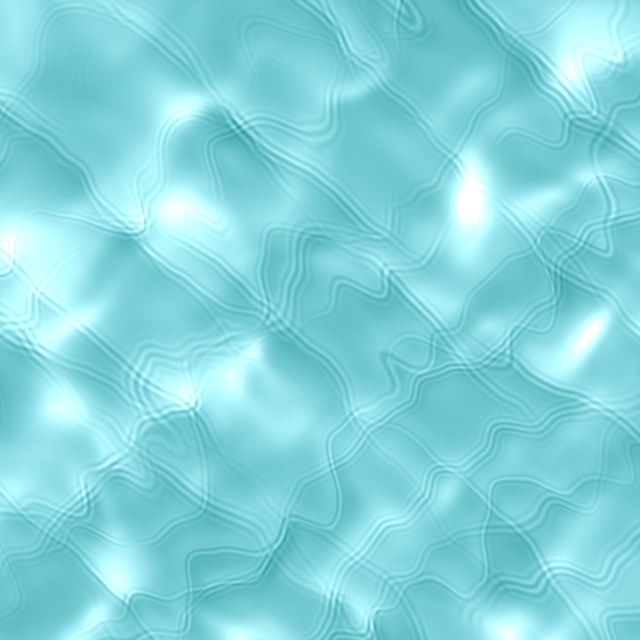
Reproduce this texture procedurally as a WebGL 2 fragment shader.

```glsl
#version 300 es
precision highp float;
// Sunlit turquoise water: soft glints from warped value noise, crossed by
// two families of thin ripples. Each ripple is a displaced stripe whose
// distance drives a short damped wave.

uniform vec2 u_resolution;
out vec4 fragColor;

const float TAU = 6.28319;
const vec3 DEEP = vec3(0.41, 0.76, 0.79);
const vec3 LIGHT_STEP = vec3(0.22, 0.16, 0.16);

float hash(vec2 cell) {
    uvec2 k = uvec2(ivec2(cell) + 4096);
    uint h = k.x * 1597334677u ^ k.y * 3812015801u;
    h = (h ^ (h >> 15)) * 2246822519u;
    h = (h ^ (h >> 13)) * 3266489917u;
    return float((h ^ (h >> 16)) >> 8) / 16777216.0;
}

// Smooth value noise, centred on zero.
float noise(vec2 p) {
    vec2 i = floor(p), f = p - i;
    f = f * f * (3.0 - 2.0 * f);
    float low = mix(hash(i), hash(i + vec2(1, 0)), f.x);
    float high = mix(hash(i + vec2(0, 1)), hash(i + vec2(1, 1)), f.x);
    return mix(low, high, f.y) - 0.5;
}

vec2 rotate(vec2 p, float angle) {
    float c = cos(angle), s = sin(angle);
    return vec2(c * p.x + s * p.y, c * p.y - s * p.x);
}

// Broad light and shade, roughly normal with unit deviation.
float swell(vec2 p) {
    vec2 bend = vec2(noise(p * 9.0 + 31.0), noise(p * 9.0 + 57.0));
    vec2 q = p + 0.07 * bend;
    return 3.6 * noise(rotate(q, 0.5) * vec2(9.0, 11.5) + 11.0)
         + 1.5 * noise(rotate(q, 0.2) * 4.3 + 23.0)
         + 2.1 * noise(rotate(q, 0.75) * vec2(9.0, 22.0) + 71.0)
         + 1.8 * noise(rotate(q, -0.6) * vec2(8.0, 24.0) + 93.0);
}

// Profile across one ripple: a damped wave plus a soft tilt in shade.
float rippleProfile(float d, float width, float shift) {
    float wave = exp(-pow(d / width, 2.0)) * cos(TAU * d / 0.0128 + shift);
    float tilt = d / 0.024 * exp(-pow(d / 0.024, 2.0));
    return 0.36 * wave + 0.4 * tilt;
}

// One set of ripples running along an angle. Displacement varies faster
// along the ripple than across it, so lines zigzag without closing up.
float ripples(vec2 p, float angle, float count, float wiggle, float seed) {
    vec2 q = rotate(p, angle);
    float rise = 0.19 * noise(q * 2.4 + seed)
               + wiggle * noise(q * vec2(10.0, 4.0) + seed * 1.7)
               + 0.38 * wiggle * noise(q * vec2(25.0, 7.0) + seed * 2.3);
    float phase = (q.y + rise) * count;
    float slope = length(vec2(dFdx(phase), dFdy(phase))) * u_resolution.y;
    float u = fract(phase) - 0.5;
    float d = u / mix(count, slope, 0.5);
    vec2 id = vec2(floor(phase), seed);
    float shift = TAU * hash(id);
    float width = mix(0.008, 0.020, hash(id + 40.0));
    float mask = smoothstep(-0.3, 0.2, noise(p * 3.8 + seed * 3.1));
    float edge = 1.0 - smoothstep(0.3, 0.5, abs(u));
    return rippleProfile(d, width, shift) * mask * edge;
}

void main() {
    vec2 p = gl_FragCoord.xy / u_resolution.y;

    // Smooth falling ripples alternate with jagged rising ones.
    float lines = 0.0;
    for (int i = 0; i < 6; i++) {
        float seed = 13.0 + 19.0 * float(i);
        bool rising = i % 2 == 0;
        float turn = 0.25 * (hash(vec2(seed, 5.0)) - 0.5);
        float angle = (rising ? 0.7 : -0.68) + turn;
        lines += ripples(p, angle, 4.2, rising ? 0.16 : 0.035, seed);
    }

    // Exponential response keeps most water dim and the glints bright.
    float light = swell(p + 0.02 * lines);
    float tone = exp(0.55 * light - 0.42) - 0.28 + lines;
    fragColor = vec4(clamp(DEEP + LIGHT_STEP * tone, 0.0, 1.0), 1.0);
}
```
